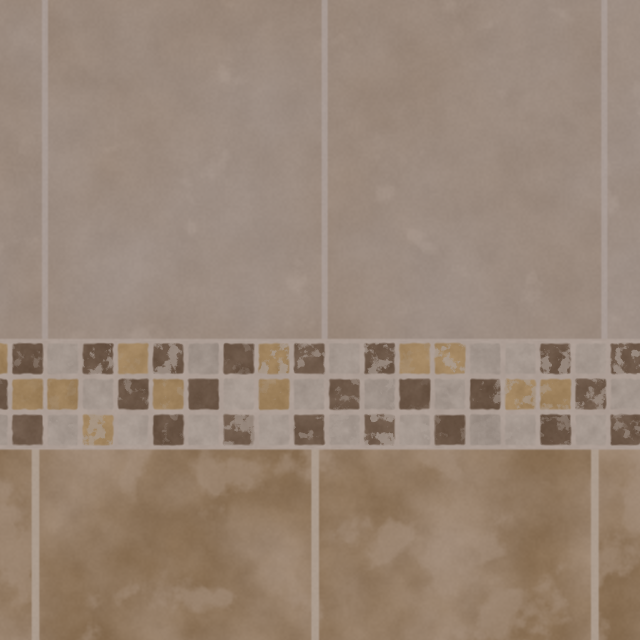
Write a WebGL 1 fragment shader that draws this texture.

```glsl
precision highp float;
uniform vec2 u_resolution;

const float SLAB_PITCH = 0.437;
const float BAND_BOTTOM = 0.3005;
const float BAND_TOP = 0.4675;
const vec2 CHIP_PITCH = vec2(0.0550, 0.05567);
const float CHIP_LEFT = 0.0156;

const vec3 GROUT = vec3(0.672, 0.615, 0.580);
const vec3 STONE_WARM = vec3(0.595, 0.522, 0.465);
const vec3 STONE_GREY = vec3(0.618, 0.563, 0.530);
const vec3 CLAY_DARK = vec3(0.530, 0.430, 0.325);
const vec3 CLAY_PALE = vec3(0.635, 0.552, 0.480);
const vec3 CHIP_BROWN = vec3(0.425, 0.345, 0.285);
const vec3 CHIP_GOLD = vec3(0.625, 0.515, 0.375);
const vec3 CHIP_PALE = vec3(0.630, 0.580, 0.545);

float hash(vec2 p) {
  vec3 q = fract(p.xyx * vec3(0.1031, 0.1030, 0.0973));
  q += dot(q, q.yzx + 33.33);
  return fract((q.x + q.y) * q.z);
}

float noise(vec2 p) {
  vec2 cell = floor(p);
  vec2 f = fract(p);
  f = f * f * (3.0 - 2.0 * f);
  float low = mix(hash(cell), hash(cell + vec2(1.0, 0.0)), f.x);
  float high = mix(hash(cell + vec2(0.0, 1.0)), hash(cell + 1.0), f.x);
  return mix(low, high, f.y);
}

float fbm(vec2 p) {
  float sum = 0.0;
  float weight = 0.5;
  for (int i = 0; i < 5; i++) {
    sum += weight * noise(p);
    p = mat2(1.6, 1.2, -1.2, 1.6) * p + 17.3;
    weight *= 0.5;
  }
  return sum / 0.97;
}

// Coverage of evenly spaced vertical joints
float joints(float x, float offset, float halfWidth, float soft) {
  float d = abs(fract((x - offset) / SLAB_PITCH + 0.5) - 0.5) * SLAB_PITCH;
  return 1.0 - smoothstep(halfWidth - soft, halfWidth + soft, d);
}

float roundedBox(vec2 p, vec2 halfSize, float radius) {
  vec2 q = abs(p) - halfSize + radius;
  return length(max(q, 0.0)) + min(max(q.x, q.y), 0.0) - radius;
}

// Large pale slabs above the band
vec3 upperSlabs(vec2 uv, float soft) {
  float slab = floor((uv.x - 0.0703) / SLAB_PITCH);
  vec2 p = uv + slab * vec2(3.7, 1.9);
  float cloud = fbm(p * 5.0 + 4.0);
  float greyness = 0.48 + 0.25 * (uv.x - uv.y + 0.25) + 1.3 * (cloud - 0.5);
  vec3 color = mix(STONE_WARM, STONE_GREY, clamp(greyness, 0.0, 1.0));
  color += 0.045 * (fbm(p * 24.0) - 0.5);
  color += 0.025 * smoothstep(0.66, 0.82, fbm(p * 17.0 + 9.0));
  return mix(color, GROUT + vec3(-0.008, 0.0, 0.012), 0.85 * joints(uv.x, 0.0703, 0.0047, soft));
}

// Mottled brown slabs below the band
vec3 lowerSlabs(vec2 uv, float soft) {
  float slab = floor((uv.x - 0.0555) / SLAB_PITCH);
  vec2 p = uv + slab * vec2(2.3, 5.1);
  float cloud = fbm(p * 7.0 + 21.0);
  float paleness = 0.48 + 2.0 * (cloud - 0.5) + 0.6 * (uv.y - 0.15);
  vec3 color = mix(CLAY_DARK, CLAY_PALE, clamp(paleness, 0.0, 1.0));
  color += 0.075 * (fbm(p * 26.0) - 0.5);
  float veins = smoothstep(0.56, 0.72, fbm(p * 15.0 + 6.0));
  color = mix(color, CLAY_PALE, 0.6 * veins);
  return mix(color, GROUT + vec3(0.0, -0.005, -0.025), joints(uv.x, 0.0555, 0.0060, soft));
}

// Alternating chip colours, with one break in the alternation
vec3 chipColor(vec2 id) {
  float parity = mod(id.x + id.y + step(14.5, id.x), 2.0);
  float pick = hash(id + 41.0);
  float strongGold = step(0.76, pick);
  float topGold = step(1.5, id.y) * (1.0 - step(0.5, mod(id.x, 4.0)));
  float paleGold = max(topGold, step(0.90, pick));
  vec3 strong = mix(CHIP_BROWN, CHIP_GOLD, strongGold);
  vec3 pale = mix(CHIP_PALE, CHIP_GOLD, paleGold);
  return mix(pale, strong, parity);
}

// Three rows of small square chips with pitted surfaces
vec3 mosaic(vec2 uv, float soft) {
  vec2 grid = (uv - vec2(CHIP_LEFT, BAND_BOTTOM)) / CHIP_PITCH;
  vec2 id = floor(grid) + vec2(1.0, 0.0);
  vec2 local = (fract(grid) - 0.5) * CHIP_PITCH;
  vec2 p = uv + id * 1.37;
  vec3 color = chipColor(id);
  color += 0.05 * (hash(id + 7.0) - 0.5) + 0.10 * (fbm(p * 55.0) - 0.5);
  float wear = hash(id + 83.0);
  float pits = smoothstep(0.55, 0.70, fbm(p * 75.0) + 0.12 * (wear - 0.5));
  color = mix(color, CHIP_PALE + 0.03, pits * wear * 0.8);
  float edge = roundedBox(local, vec2(0.0236), 0.003) + 0.002 * (noise(uv * 130.0) - 0.5);
  float joint = smoothstep(-soft, soft, edge);
  return mix(color, GROUT + 0.03 * (noise(uv * 70.0) - 0.5), joint);
}

void main() {
  vec2 uv = gl_FragCoord.xy / u_resolution;
  float soft = max(0.0022, 1.0 / min(u_resolution.x, u_resolution.y));
  float margin = 0.003;
  float aboveBottom = smoothstep(-soft, soft, uv.y - BAND_BOTTOM + margin);
  float aboveTop = smoothstep(-soft, soft, uv.y - BAND_TOP - margin);
  // Hold the outer strips of the band as plain grout
  float inside = step(BAND_BOTTOM, uv.y) * step(uv.y, BAND_TOP);
  vec3 band = mix(GROUT, mosaic(uv, soft), inside);
  vec3 color = mix(lowerSlabs(uv, soft), band, aboveBottom);
  color = mix(color, upperSlabs(uv, soft), aboveTop);
  // Fine surface grain
  color += 0.014 * (noise(uv * 260.0) - 0.5);
  gl_FragColor = vec4(color, 1.0);
}
```
